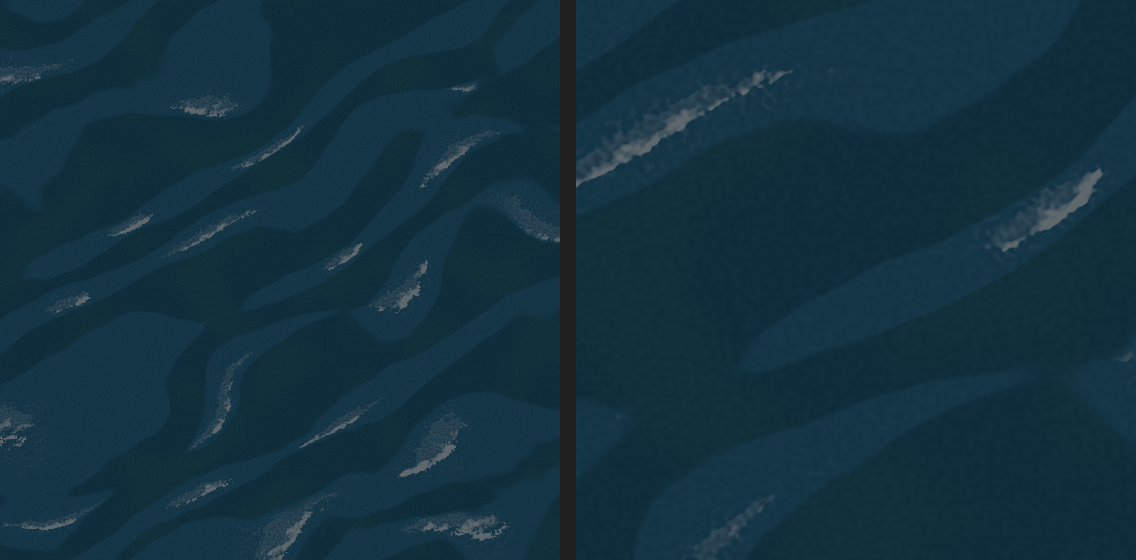
Left: the whole. Right: its middle third, enlarged.
A three.js fragment shader for this texture:

```glsl
varying vec2 vUv;

vec2 hash2(vec2 p) {
  vec3 q = fract(p.xyx * vec3(0.1031, 0.1030, 0.0973));
  q += dot(q, q.yzx + 33.33);
  return fract((q.xx + q.yz) * q.zy);
}

float cornerSlope(vec2 cell, vec2 f, vec2 corner) {
  float angle = 6.2832 * hash2(cell + corner + 57.0).x;
  return dot(vec2(cos(angle), sin(angle)), f - corner);
}

// Gradient noise, centred on zero
float noise(vec2 p) {
  vec2 i = floor(p), f = p - i;
  vec2 k = f * f * f * (f * (f * 6.0 - 15.0) + 10.0);
  vec2 e = vec2(0.0, 1.0);
  return 1.4 * mix(
    mix(cornerSlope(i, f, e.xx), cornerSlope(i, f, e.yx), k.x),
    mix(cornerSlope(i, f, e.xy), cornerSlope(i, f, e.yy), k.x), k.y);
}

float roughness(vec2 p) {
  float sum = 0.0, gain = 0.6;
  for (int i = 0; i < 3; i++) {
    sum += gain * noise(p);
    p = p * 2.1 + 13.7;
    gain *= 0.6;
  }
  return sum;
}

void main() {
  vec2 p = vUv;

  // Curved wave coordinates: along and across the slanting swell
  float along = 0.87 * p.x + 0.5 * p.y;
  float rise = p.y - 0.53 * p.x + 0.028 * sin(6.2832 * p.x);
  float across = 6.5 * rise + 0.8 * noise(vec2(along * 3.2, rise * 4.5) + 4.0) + 20.0;

  // Broken swell bands
  float row = floor(across);
  float offCrest = fract(across) - 0.5;
  float swell = cos(6.2832 * offCrest)
    + 1.9 * noise(vec2(along * 4.5, across * 1.3))
    + 0.25 * noise(vec2(along * 22.0, across * 5.0));
  float band = smoothstep(-0.06, 0.22, swell);

  // Fine dithered grain
  float grain = noise(p * 230.0);
  float mottling = smoothstep(-0.1, 0.4, noise(p * 9.0 + 31.0));
  vec3 trough = mix(vec3(0.058, 0.175, 0.228), vec3(0.066, 0.188, 0.228), mottling);
  vec3 color = mix(trough, vec3(0.08, 0.21, 0.275), band);
  color += 0.012 * grain * vec3(0.7, 1.0, 1.0);

  // One lens-shaped glint per stretch of crest
  float stretch = along * 3.0 + 7.0 * hash2(vec2(row, 3.0)).x;
  vec2 id = vec2(floor(stretch), row);
  vec2 size = hash2(id + 11.0), place = hash2(id + 83.0);
  float halfLength = mix(0.10, 0.36, size.x);
  float shift = (place.x - 0.5) * (1.0 - 2.6 * halfLength);
  float t = (fract(stretch) - 0.5 - shift) / halfLength;
  float y = (offCrest + 0.03 * t) / mix(0.07, 0.16, size.y);
  float present = step(place.y, 0.82) * smoothstep(0.1, 0.5, swell);

  float rough = roughness(vec2(along * 32.0, rise * 60.0));
  float lens = 1.0 - t * t - abs(y) + 0.75 * rough + 0.2 * grain;
  float body = present * smoothstep(0.0, 0.22, lens);

  // Scattered specks around each glint
  float halo = smoothstep(0.0, 0.5, 1.0 - 0.6 * t * t - 0.4 * abs(y) + 0.6 * rough);
  float specks = present * halo * smoothstep(0.12, 0.4, grain);
  color = mix(color, vec3(0.15, 0.25, 0.31), 0.6 * specks);

  // Muted body with a pale lower rim and bright end
  color = mix(color, vec3(0.155, 0.255, 0.315) + 0.05 * grain, body * 0.95);
  float side = place.x < 0.5 ? -1.0 : 1.0;
  float light = 0.35 * side * t - 0.75 * y + 1.1 * rough
    + 0.3 * (1.0 - size.x) + 0.25 * grain;
  color = mix(color, vec3(0.26, 0.33, 0.37), body * smoothstep(0.25, 0.5, light));
  color = mix(color, vec3(0.37, 0.405, 0.425), body * smoothstep(0.48, 0.8, light));

  gl_FragColor = vec4(color, 1.0);
}
```
